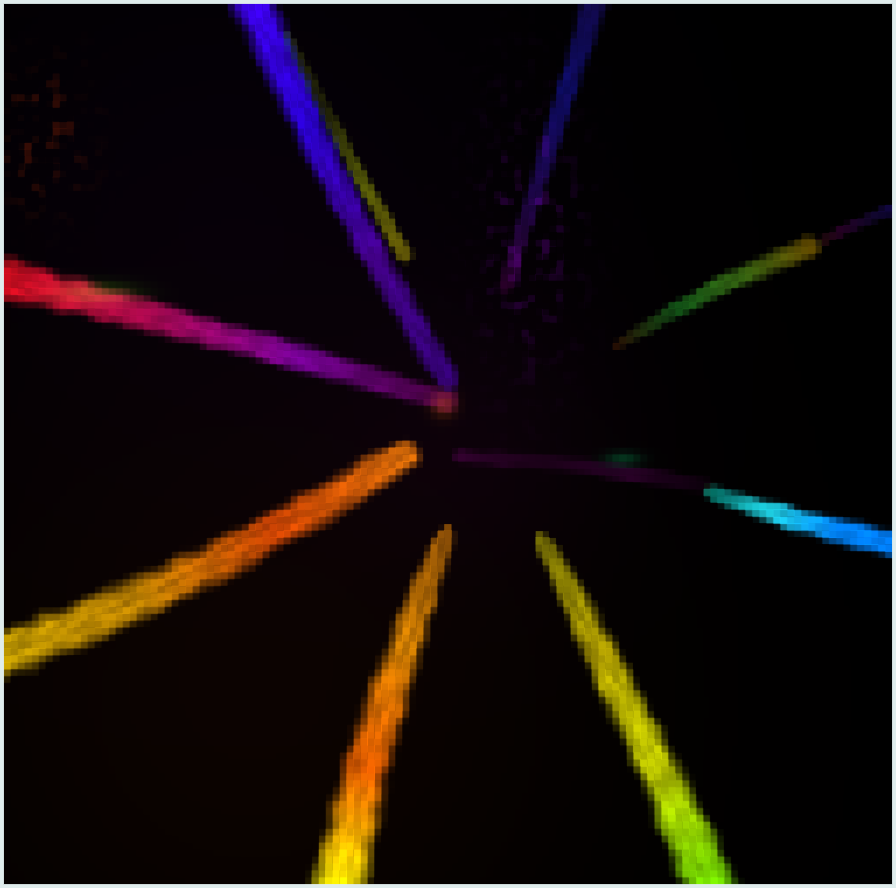
Reproduce this background procedurally as a Shadertoy shader.

```glsl
// Coloured light strands radiating from a dark centre, inside a thin pale frame.
// Each strand is a bent capsule with four colour stops and gradient-noise fibres;
// positions snap softly to a coarse grid of cells for a mosaic look.

const float CELLS = 127.0;
const float FRAME = 0.0043;

vec2 hashGradient(vec2 cell) {
    float h = fract(sin(dot(cell, vec2(127.1, 311.7))) * 43758.5);
    return vec2(cos(6.2832 * h), sin(6.2832 * h));
}

float gradientNoise(vec2 p) {
    vec2 i = floor(p), f = fract(p);
    vec2 u = f * f * f * (f * (f * 6.0 - 15.0) + 10.0);
    vec2 e = vec2(0.0, 1.0);
    float low = mix(dot(hashGradient(i), f),
                    dot(hashGradient(i + e.yx), f - e.yx), u.x);
    float high = mix(dot(hashGradient(i + e), f - e),
                     dot(hashGradient(i + e.yy), f - e.yy), u.x);
    return mix(low, high, u.y);
}

// Soft staircase: flat within a cell, short ramp between cells
vec2 snapToCells(vec2 p, float count) {
    vec2 g = p * count - 0.5;
    return (floor(g) + 0.5 + smoothstep(0.34, 0.66, fract(g))) / count;
}

vec3 ramp(float t, vec3 c0, vec3 c1, vec3 c2, vec3 c3) {
    vec3 k = clamp(vec3(3.0 * t) - vec3(0.0, 1.0, 2.0), 0.0, 1.0);
    return mix(mix(mix(c0, c1, k.x), c2, k.y), c3, k.z);
}

// Strand from a to b, bowed sideways by bend; width = half widths at its ends
vec3 strand(vec2 p, vec2 a, vec2 b, float bend, vec2 width,
            vec3 c0, vec3 c1, vec3 c2, vec3 c3) {
    vec2 axis = b - a;
    float len = length(axis);
    vec2 dir = axis / len, side = vec2(-dir.y, dir.x);
    float t = clamp(dot(p - a, dir) / len, 0.0, 1.0);
    vec2 offset = p - a - axis * t - side * bend * sin(3.1416 * t);
    float w = mix(width.x, width.y, sqrt(t));
    float across = dot(offset, side);
    float wobble = 0.3 * gradientNoise(p * 38.0);
    float body = 1.0 - smoothstep(0.4, 1.25, length(offset) / w + wobble);
    float fibre = 1.0 + 0.35 * gradientNoise(vec2(t * len * 30.0, across * 130.0) + a * 40.0);
    return ramp(t, c0, c1, c2, c3) * body * fibre;
}

vec3 glow(vec2 p, vec2 centre, vec2 radius, vec3 colour) {
    vec2 d = (p - centre) / radius;
    return colour * exp(-dot(d, d));
}

vec3 backdrop(vec2 p) {
    vec3 c = glow(p, vec2(0.25, 0.75), vec2(0.36), vec3(0.020, 0.0, 0.030));
    c += glow(p, vec2(0.28, 0.2), vec2(0.38), vec3(0.045, 0.012, 0.0));
    c += glow(p, vec2(0.53, 0.5), vec2(0.16), vec3(0.025, 0.0, 0.025));
    float speckle = smoothstep(0.05, 0.5, gradientNoise(p * 60.0));
    c += speckle * glow(p, vec2(0.04, 0.85), vec2(0.05, 0.07), vec3(0.25, 0.06, 0.0));
    c += speckle * glow(p, vec2(0.59, 0.74), vec2(0.05, 0.14), vec3(0.16, 0.0, 0.24));
    return c;
}

// Bright strands: left side, bottom, then right edge
vec3 brightStrands(vec2 p) {
    vec3 c = strand(p, vec2(0.277, 1.01), vec2(0.499, 0.574), -0.010, vec2(0.027, 0.015),
        vec3(0.22, 0.0, 0.88), vec3(0.14, 0.0, 0.76), vec3(0.23, 0.0, 0.5), vec3(0.16, 0.0, 0.42));
    c = max(c, strand(p, vec2(-0.01, 0.69), vec2(0.50, 0.548), 0.004, vec2(0.027, 0.014),
        vec3(0.8, 0.05, 0.08), vec3(0.64, 0.03, 0.28), vec3(0.42, 0.0, 0.55), vec3(0.2, 0.0, 0.18)));
    c = max(c, strand(p, vec2(0.452, 0.488), vec2(-0.01, 0.256), 0.013, vec2(0.018, 0.027),
        vec3(0.77, 0.4, 0.0), vec3(0.74, 0.25, 0.0), vec3(0.7, 0.5, 0.0), vec3(0.72, 0.6, 0.0)));
    c = max(c, strand(p, vec2(0.499, 0.402), vec2(0.374, -0.01), -0.009, vec2(0.008, 0.031),
        vec3(0.5, 0.3, 0.0), vec3(0.77, 0.48, 0.0), vec3(0.87, 0.36, 0.0), vec3(0.95, 0.95, 0.0)));
    c = max(c, strand(p, vec2(0.605, 0.393), vec2(0.80, -0.01), 0.004, vec2(0.008, 0.029),
        vec3(0.4, 0.4, 0.0), vec3(0.68, 0.62, 0.0), vec3(0.72, 0.77, 0.0), vec3(0.42, 0.87, 0.0)));
    return max(c, strand(p, vec2(0.795, 0.445), vec2(1.01, 0.385), -0.004, vec2(0.008, 0.017),
        vec3(0.0, 0.4, 0.35), vec3(0.12, 0.82, 0.9), vec3(0.0, 0.5, 0.95), vec3(0.0, 0.5, 1.0)));
}

// Dim strands and thin trails
vec3 faintStrands(vec2 p) {
    vec3 violet = vec3(0.13, 0.0, 0.13), ember = vec3(0.12, 0.05, 0.0);
    vec3 c = strand(p, vec2(0.668, 1.01), vec2(0.565, 0.68), 0.0, vec2(0.018, 0.009),
        vec3(0.06, 0.03, 0.26), vec3(0.04, 0.04, 0.36), vec3(0.09, 0.02, 0.26), violet);
    c = max(c, strand(p, vec2(0.69, 0.612), vec2(0.905, 0.723), 0.006, vec2(0.005, 0.014),
        ember, vec3(0.06, 0.32, 0.08), vec3(0.2, 0.38, 0.06), vec3(0.36, 0.28, 0.0)));
    c = max(c, strand(p, vec2(0.91, 0.726), vec2(1.01, 0.772), 0.0, vec2(0.005, 0.008),
        ember, violet, vec3(0.06, 0.02, 0.15), vec3(0.05, 0.02, 0.25)));
    c = max(c, strand(p, vec2(0.318, 0.965), vec2(0.45, 0.715), -0.002, vec2(0.006, 0.010),
        vec3(0.12, 0.14, 0.0), vec3(0.1, 0.12, 0.0), vec3(0.3, 0.34, 0.0), vec3(0.36, 0.34, 0.0)));
    return max(c, strand(p, vec2(0.515, 0.486), vec2(0.79, 0.452), 0.005, vec2(0.009, 0.010),
        violet, 0.5 * violet, violet, 0.4 * violet));
}

void mainImage(out vec4 fragColor, in vec2 fragCoord) {
    vec2 uv = fragCoord / iResolution.xy;
    vec2 p = snapToCells((uv - FRAME) / (1.0 - 2.0 * FRAME), CELLS);

    vec3 colour = backdrop(p) + max(brightStrands(p), faintStrands(p));
    // Small accents
    colour += glow(p, vec2(0.495, 0.545), vec2(0.014), vec3(0.3, 0.13, 0.0));
    colour += glow(p, vec2(0.105, 0.672), vec2(0.045, 0.012), vec3(0.1, 0.22, 0.0));
    colour += glow(p, vec2(0.697, 0.483), vec2(0.02, 0.008), vec3(0.0, 0.2, 0.1));

    // Pale frame with a one-pixel smooth edge
    vec2 border = min(uv, 1.0 - uv);
    float inset = min(border.x, border.y);
    float soft = 0.5 / iResolution.y;
    float inside = smoothstep(FRAME - soft, FRAME + soft, inset);
    fragColor = vec4(mix(vec3(0.88, 0.93, 0.93), clamp(colour, 0.0, 1.0), inside), 1.0);
}
```
